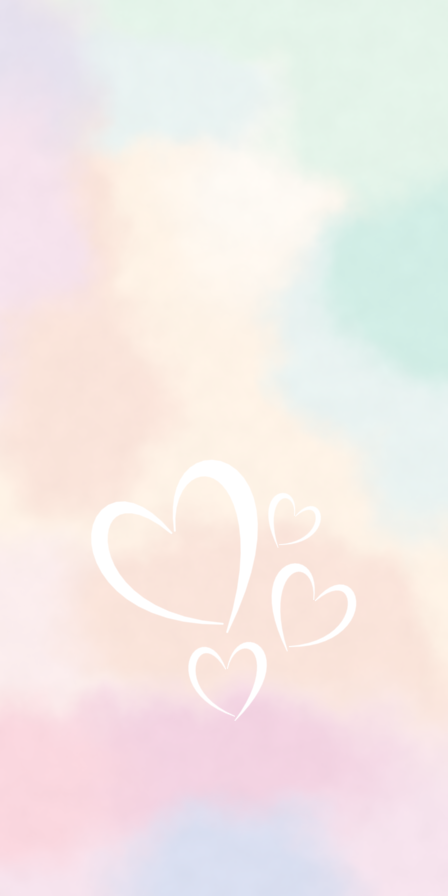
Reproduce this background procedurally as a Shadertoy shader.

```glsl
const vec3 CREAM = vec3(0.996, 0.951, 0.902);
const vec3 IVORY = vec3(0.995, 0.978, 0.955);
const vec3 PEACH = vec3(0.980, 0.893, 0.855);
const vec3 BLUSH = vec3(0.983, 0.928, 0.930);
const vec3 ROSE = vec3(0.980, 0.842, 0.873);
const vec3 ORCHID = vec3(0.952, 0.825, 0.885);
const vec3 LILAC = vec3(0.965, 0.890, 0.930);
const vec3 LAVENDER = vec3(0.900, 0.880, 0.932);
const vec3 PERIWINKLE = vec3(0.850, 0.872, 0.942);
const vec3 SKY = vec3(0.912, 0.950, 0.945);
const vec3 MINT = vec3(0.895, 0.955, 0.915);
const vec3 TEAL = vec3(0.820, 0.930, 0.900);

float hash(vec2 p) {
    vec3 q = fract(p.xyx * 0.1031);
    q += dot(q, q.yzx + 33.33);
    return fract((q.x + q.y) * q.z);
}

float valueNoise(vec2 p) {
    vec2 cell = floor(p), f = fract(p);
    f = f * f * (3.0 - 2.0 * f);
    float low = mix(hash(cell), hash(cell + vec2(1, 0)), f.x);
    float high = mix(hash(cell + vec2(0, 1)), hash(cell + vec2(1, 1)), f.x);
    return mix(low, high, f.y);
}

float fbm(vec2 p) {
    float sum = 0.0, weight = 0.5;
    for (int i = 0; i < 5; i++) {
        sum += weight * valueNoise(p);
        p = mat2(0.8, 0.6, -0.6, 0.8) * p * 2.03 + 17.0;
        weight *= 0.5;
    }
    return sum;
}

// Soft elliptical stain of paint
vec3 wash(vec3 base, vec3 tint, vec2 p, vec2 center, vec2 radius, float feather) {
    float d = length((p - center) / radius) - 1.0;
    return mix(base, tint, 1.0 - smoothstep(-feather, feather, d));
}

vec2 bezier(vec2 a, vec2 b, vec2 c, vec2 d, float t) {
    float s = 1.0 - t;
    return s * s * s * a + 3.0 * s * t * (s * b + t * c) + t * t * t * d;
}

// Brush stroke along a curve; skew moves its widest point
float strokeDistance(vec2 p, vec2 a, vec2 b, vec2 c, vec2 d, float width, float skew) {
    const int STEPS = 24;
    float nearest = 1e3;
    vec2 start = a;
    for (int i = 1; i <= STEPS; i++) {
        float t = float(i) / float(STEPS);
        vec2 end = bezier(a, b, c, d, t);
        vec2 side = end - start;
        float h = clamp(dot(p - start, side) / dot(side, side), 0.0, 1.0);
        float along = (float(i - 1) + h) / float(STEPS);
        float radius = 0.008 + width * sin(3.14159 * pow(along, skew));
        nearest = min(nearest, length(p - start - side * h) - radius);
        start = end;
    }
    return nearest;
}

// Open heart of two strokes; a negative flip mirrors it
float heartDistance(vec2 p, vec2 cleft, float size, float angle, float flip) {
    float c = cos(angle), s = sin(angle);
    vec2 q = mat2(c, s, -s, c) * (p - cleft) / size;
    q.x *= flip;
    float small = strokeDistance(q, vec2(-0.01, -0.01), vec2(-0.78, 0.76),
                                 vec2(-1.03, -0.74), vec2(0.43, -0.79), 0.063, 0.9);
    float large = strokeDistance(q, vec2(0.02, 0.01), vec2(-0.08, 0.91),
                                 vec2(1.10, 0.71), vec2(0.47, -0.86), 0.085, 1.4);
    return min(small, large) * size;
}

vec3 watercolor(vec2 p) {
    vec2 bleed = vec2(fbm(p * 9.0), fbm(p * 9.0 + 41.0)) - 0.48;
    vec2 w = p + 0.13 * bleed;
    vec3 col = wash(CREAM, IVORY, w, vec2(0.58, 1.63), vec2(0.17, 0.27), 0.6);

    // Cool upper washes
    col = wash(col, SKY, w, vec2(0.33, 1.80), vec2(0.29, 0.14), 0.32);
    col = wash(col, MINT, w, vec2(0.55, 2.00), vec2(0.40, 0.13), 0.28);
    col = wash(col, PEACH, w, vec2(0.16, 1.50), vec2(0.11, 0.27), 0.45);
    col = wash(col, LAVENDER, w, vec2(0.02, 1.83), vec2(0.19, 0.24), 0.50);
    col = wash(col, LILAC, w, vec2(0.03, 1.43), vec2(0.17, 0.36), 0.30);
    col = wash(col, SKY, w, vec2(0.81, 1.26), vec2(0.20, 0.25), 0.25);
    col = wash(col, SKY, w, vec2(0.98, 1.02), vec2(0.18, 0.22), 0.40);
    col = wash(col, MINT, w, vec2(0.90, 1.80), vec2(0.29, 0.28), 0.20);
    col = wash(col, TEAL, w, vec2(0.97, 1.38), vec2(0.25, 0.22), 0.24);

    // Warm middle washes
    col = wash(col, PEACH, w, vec2(0.18, 1.10), vec2(0.20, 0.24), 0.32);
    col = wash(col, BLUSH, w, vec2(0.07, 0.60), vec2(0.25, 0.19), 0.45);
    col = wash(col, PEACH, w, vec2(0.50, 0.63), vec2(0.35, 0.20), 0.24);
    col = wash(col, PEACH, w, vec2(0.82, 0.55), vec2(0.16, 0.21), 0.25);
    col = wash(col, PEACH, w, vec2(0.95, 0.33), vec2(0.20, 0.16), 0.45);

    // Pink and blue lower washes
    col = wash(col, BLUSH, w, vec2(0.45, 0.10), vec2(0.85, 0.36), 0.25);
    col = wash(col, LILAC, w, vec2(0.55, 0.08), vec2(0.80, 0.28), 0.35);
    col = wash(col, ORCHID, w, vec2(0.47, 0.30), vec2(0.40, 0.15), 0.42);
    col = wash(col, ROSE, w, vec2(0.05, 0.25), vec2(0.24, 0.17), 0.48);
    col = wash(col, PERIWINKLE, w, vec2(0.53, 0.02), vec2(0.25, 0.17), 0.38);
    return col + 0.022 * (fbm(p * 22.0) - 0.48);
}

void mainImage(out vec4 fragColor, in vec2 fragCoord) {
    vec2 p = fragCoord / iResolution.xy * vec2(1.0, 2.0);
    float pixel = 1.0 / iResolution.x;
    float d = heartDistance(p, vec2(0.385, 0.813), 0.260, 0.0, 1.0);
    d = min(d, heartDistance(p, vec2(0.659, 0.849), 0.082, 0.0, -1.0));
    d = min(d, heartDistance(p, vec2(0.703, 0.661), 0.132, 0.0, -1.0));
    d = min(d, heartDistance(p, vec2(0.505, 0.508), 0.120, 0.33, 1.0));
    vec3 col = mix(watercolor(p), vec3(1.0), 1.0 - smoothstep(-pixel, pixel, d));
    fragColor = vec4(clamp(col, 0.0, 1.0), 1.0);
}
```
